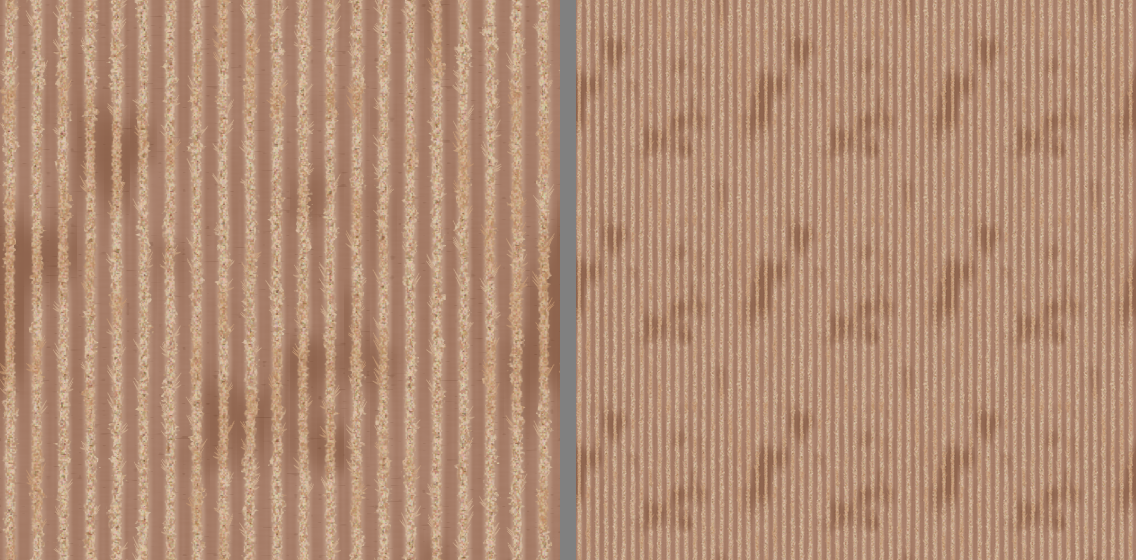
Left: one tile. Right: repeated 3 by 3.
Give the GLSL for this texture, as a Shadertoy shader.

```glsl
const float RIBS = 21.0;          // cords across the canvas
const float RIB_PHASE = 0.383;    // centre of the first cord, in periods
const float RIB_HALF = 0.165;     // half width of a cord, in periods
const float RAGGED = 0.10;        // fine edge roughness
const float FRAY = 0.16;          // extra width in worn places
const float TUFT_ROWS = 28.0;     // possible tufts along each cord
const float TUFT_CHANCE = 0.42;
const float STAIN_AMOUNT = 0.75;
const vec3 GROUND_DARK = vec3(0.61, 0.44, 0.35);
const vec3 GROUND = vec3(0.665, 0.505, 0.425);
const vec3 HALO = vec3(0.735, 0.595, 0.51);
const vec3 PILE_TAN = vec3(0.72, 0.56, 0.43);
const vec3 PILE_PALE = vec3(0.85, 0.755, 0.65);
const vec3 RUST = vec3(0.76, 0.55, 0.37);
const vec3 STAIN = vec3(0.53, 0.36, 0.27);

float hash(vec2 p) {
    vec3 q = fract(p.xyx * vec3(0.1031, 0.1030, 0.0973));
    q += dot(q, q.yzx + 33.33);
    return fract((q.x + q.y) * q.z);
}

// Value noise that wraps after "period" cells
float noise(vec2 uv, vec2 period, float seed) {
    vec2 p = uv * period, i = floor(p), f = fract(p);
    f = f * f * (3.0 - 2.0 * f);
    vec2 a = mod(i, period) + seed, b = mod(i + 1.0, period) + seed;
    return mix(mix(hash(a), hash(vec2(b.x, a.y)), f.x),
               mix(hash(vec2(a.x, b.y)), hash(b), f.x), f.y);
}

// Noise along one cord, independent of its neighbours
float ribNoise(float rib, float y, float rows, float seed) {
    return noise(vec2((rib + 0.001) / RIBS, y), vec2(RIBS, rows), seed);
}

// Coverage of loose curved threads; p is measured in cord periods
float tufts(vec2 p, float rib, float pixel) {
    float cover = 0.0;
    float rowHeight = RIBS / TUFT_ROWS;
    float row = floor(p.y / rowHeight);
    for (int k = -1; k <= 1; k++) {
        float r = row + float(k);
        vec2 key = vec2(rib, mod(r, TUFT_ROWS));
        if (hash(key + 71.0) > TUFT_CHANCE) continue;
        float side = hash(key + 13.0) < 0.6 ? -1.0 : 1.0;
        float base = (r + 0.2 + 0.6 * hash(key + 29.0)) * rowHeight;
        for (int s = 0; s < 4; s++) {
            vec2 strand = key + float(s) * 37.0;
            float reach = mix(0.10, 0.28, hash(strand + 5.0));
            float slope = mix(-0.5, 1.3, hash(strand + 17.0));
            float start = base + (hash(strand + 43.0) - 0.5) * 0.3;
            float x = p.x * side - RIB_HALF + 0.05;
            float t = clamp(x / reach, 0.0, 1.0);
            float curve = start + slope * reach * t + 0.12 * t * t;
            float d = length(vec2(x - t * reach, (p.y - curve) / sqrt(1.0 + slope * slope)));
            float width = mix(0.055, 0.012, t);
            cover = max(cover, 1.0 - smoothstep(width - pixel, width + pixel, d));
        }
    }
    return cover;
}

void mainImage(out vec4 fragColor, in vec2 fragCoord) {
    vec2 uv = fragCoord / iResolution.xy;
    float pixel = RIBS / iResolution.y;
    float across = uv.x * RIBS - RIB_PHASE + 0.5;
    float rib = mod(floor(across), RIBS);
    float x = fract(across) - 0.5;
    x += (ribNoise(rib, uv.y, 14.0, 3.0) - 0.5) * 0.045;

    // Broad stains, broken up from cord to cord
    float blot = 0.62 * noise(uv, vec2(5.0, 4.0), 11.0)
               + 0.26 * noise(uv, vec2(13.0, 11.0), 23.0)
               + 0.12 * ribNoise(rib, uv.y, 9.0, 31.0);
    float stain = smoothstep(0.60, 0.86, blot);

    // Smooth ground with vertical streaks and a fine cross weave
    float streak = noise(uv, vec2(168.0, 5.0), 47.0);
    float weave = noise(uv, vec2(48.0, 300.0), 53.0);
    float cloud = noise(uv, vec2(7.0, 6.0), 59.0);
    vec3 color = mix(GROUND_DARK, GROUND, 0.15 + 0.35 * streak + 0.2 * weave + 0.5 * cloud);
    float halo = 1.0 - smoothstep(RIB_HALF, 0.37, abs(x - 0.025));
    color = mix(color, HALO, halo * (0.65 + 0.35 * streak));
    color = mix(color, STAIN, stain * STAIN_AMOUNT);
    float fleck = smoothstep(0.86, 1.0, noise(uv, vec2(70.0, 240.0), 61.0));
    color -= 0.05 * fleck;

    // Ragged edge of the pile, wider where it is frayed
    float side = x < 0.0 ? 0.0 : 40.0;
    float worn = smoothstep(0.62, 0.95, ribNoise(rib, uv.y, 34.0, 67.0 + side));
    float fine = noise(uv, vec2(190.0, 260.0), 73.0);
    float edge = RIB_HALF + (fine - 0.5) * RAGGED + FRAY * worn * fine;
    float soft = 0.025 + pixel;
    float pile = 1.0 - smoothstep(edge - soft, edge + soft, abs(x));
    float thread = tufts(vec2(x, uv.y * RIBS), rib, pixel);

    // Grainy pile with coloured specks and rusty patches
    float grain = 0.55 * noise(uv, vec2(360.0, 330.0), 79.0)
                + 0.45 * noise(uv, vec2(210.0, 170.0), 83.0);
    vec3 speck = vec3(noise(uv, vec2(400.0), 89.0), noise(uv, vec2(400.0), 97.0),
                      noise(uv, vec2(400.0), 101.0)) - 0.5;
    vec3 fibre = mix(PILE_TAN, PILE_PALE, smoothstep(0.12, 0.8, grain));
    float core = 1.0 - smoothstep(0.03, RIB_HALF, abs(x));
    fibre += speck * mix(0.05, 0.13, core);
    fibre -= 0.16 * core * smoothstep(0.72, 0.95, fine);
    float rust = smoothstep(0.6, 0.95, ribNoise(rib, uv.y, 11.0, 107.0));
    fibre = mix(fibre, RUST, 0.45 * max(rust, stain) * (1.0 - 0.5 * grain));

    // Soft shade under loose threads, then pile and threads on top
    color *= 1.0 - 0.06 * worn * halo;
    color = mix(color, fibre, pile * 0.95);
    vec3 threadColor = mix(PILE_PALE, RUST, 0.25 + 0.5 * max(rust, stain));
    color = mix(color, threadColor, thread * (1.0 - pile) * 0.8);
    fragColor = vec4(clamp(color, 0.0, 1.0), 1.0);
}
```
